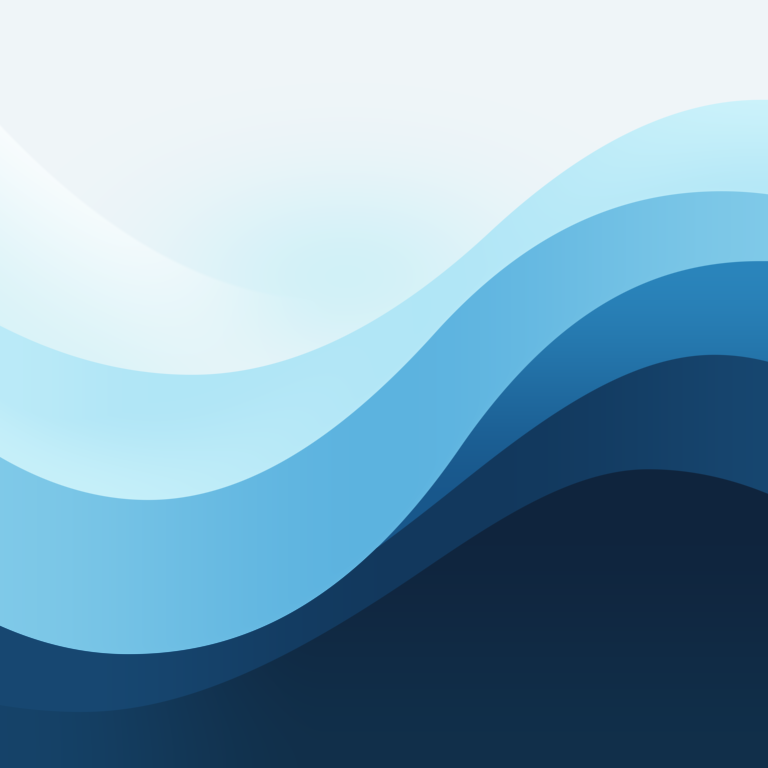
Write a three.js fragment shader that draws this background.

```glsl
// Layered flowing waves, from pale mist at the top down to dark navy.
// Each crest line joins smooth arcs through a trough, a steep middle and a
// crest; the bands are painted from back to front with soft gradients.

varying vec2 vUv;

const float EDGE_SOFT = 0.0011;
const float RIM_WIDTH = 0.003;
const float RIM_STRENGTH = 0.22;

// Per wave: trough.xy and crest.xy, middle.xy with slope, heights at both sides
const vec4 PALE_BENDS = vec4(0.250, 0.512, 0.990, 0.870);
const vec3 PALE_MID = vec3(0.638, 0.698, 0.93);
const vec2 PALE_ENDS = vec2(0.576, 0.870);
const vec4 AZURE_BENDS = vec4(0.193, 0.349, 0.940, 0.751);
const vec3 AZURE_MID = vec3(0.566, 0.566, 1.11);
const vec2 AZURE_ENDS = vec2(0.405, 0.747);
const vec4 DEEP_BENDS = vec4(0.167, 0.148, 0.990, 0.660);
const vec3 DEEP_MID = vec3(0.599, 0.417, 1.45);
const vec2 DEEP_ENDS = vec2(0.185, 0.660);
const vec4 NAVY_BENDS = vec4(0.167, 0.148, 0.930, 0.538);
const vec3 NAVY_MID = vec3(0.599, 0.370, 0.80);
const vec2 NAVY_ENDS = vec2(0.200, 0.529);
const vec4 INK_BENDS = vec4(0.107, 0.073, 0.844, 0.389);
const vec3 INK_MID = vec3(0.547, 0.255, 0.68);
const vec2 INK_ENDS = vec2(0.082, 0.357);

const vec3 SKY = vec3(0.938, 0.960, 0.973);
const vec3 SKY_GLOW = vec3(0.820, 0.945, 0.970);
const vec3 MIST_WHITE = vec3(0.990, 0.993, 0.995);
const vec3 MIST_CYAN = vec3(0.850, 0.950, 0.970);
const vec3 PALE = vec3(0.692, 0.900, 0.965);
const vec3 PALE_LIGHT = vec3(0.800, 0.950, 0.982);
const vec3 AZURE = vec3(0.360, 0.700, 0.875);
const vec3 AZURE_LIGHT = vec3(0.500, 0.790, 0.910);
const vec3 DEEP_TOP = vec3(0.165, 0.520, 0.735);
const vec3 DEEP_LOW = vec3(0.095, 0.340, 0.545);
const vec3 NAVY = vec3(0.070, 0.220, 0.365);
const vec3 NAVY_LIGHT = vec3(0.090, 0.280, 0.445);
const vec3 INK = vec3(0.060, 0.142, 0.240);
const vec3 INK_LOW = vec3(0.065, 0.185, 0.290);
const vec3 INK_LEFT = vec3(0.082, 0.260, 0.410);

// Cubic from a level turning point to a node with the given slope
float arc(float x, vec2 turn, vec3 node) {
  float w = node.x - turn.x;
  float t = (x - turn.x) / w;
  return turn.y + t * t * ((node.y - turn.y) * (3.0 - 2.0 * t) + node.z * w * (t - 1.0));
}

// Parabola from a turning point out to the side of the canvas
float tail(float x, vec2 turn, vec2 side) {
  float t = (x - turn.x) / (side.x - turn.x);
  return mix(turn.y, side.y, t * t);
}

float waveHeight(float x, vec4 bends, vec3 mid, vec2 ends) {
  if (x < bends.x) return tail(x, bends.xy, vec2(0.0, ends.x));
  if (x < mid.x) return arc(x, bends.xy, mid);
  if (x < bends.z) return arc(x, bends.zw, mid);
  return tail(x, bends.zw, vec2(1.0, ends.y));
}

// Approximate distance below the wave line, positive inside
float waveDepth(vec2 p, vec4 bends, vec3 mid, vec2 ends) {
  float h = waveHeight(p.x, bends, mid, ends);
  float slope = (waveHeight(p.x + 0.001, bends, mid, ends) - h) / 0.001;
  return (h - p.y) / sqrt(1.0 + slope * slope);
}

float cover(float depth) {
  return smoothstep(-EDGE_SOFT, EDGE_SOFT, depth);
}

// Faint light that hugs the outside of an edge
float rim(float depth) {
  return RIM_STRENGTH * exp(-abs(depth) / RIM_WIDTH);
}

vec3 skyColor(vec2 p) {
  vec2 q = (p - vec2(0.45, 0.64)) / vec2(0.23, 0.13);
  vec3 sky = mix(SKY, SKY_GLOW, exp(-dot(q, q)));
  // White mist with a crisp left edge that dissolves to the right
  float r = max(1.0 - p.x / 0.43, 0.0);
  float below = 0.609 + 0.228 * r * r - p.y;
  vec3 mist = mix(MIST_WHITE, MIST_CYAN, smoothstep(-0.08, 0.29, below + 0.25 * p.x));
  float fade = 1.0 - smoothstep(0.12, 0.44, p.x);
  return mix(sky, mist, fade * smoothstep(-0.003, 0.003, below));
}

void main() {
  vec2 p = vUv;
  float pale = waveDepth(p, PALE_BENDS, PALE_MID, PALE_ENDS);
  float azure = waveDepth(p, AZURE_BENDS, AZURE_MID, AZURE_ENDS);
  float deep = waveDepth(p, DEEP_BENDS, DEEP_MID, DEEP_ENDS);
  float navy = min(waveDepth(p, NAVY_BENDS, NAVY_MID, NAVY_ENDS), deep);
  float ink = waveDepth(p, INK_BENDS, INK_MID, INK_ENDS);

  // Pale band: lighter at the right, and low down at the left
  float paleLight = max(smoothstep(0.55, 1.0, p.x) * smoothstep(0.16, -0.02, pale),
                        0.75 * smoothstep(0.13, 0.0, -azure) * smoothstep(0.55, 0.1, p.x));
  paleLight = max(paleLight, 0.35 * smoothstep(0.2, 0.0, p.x));
  vec3 paleColor = mix(PALE, PALE_LIGHT, paleLight);
  vec3 azureColor = mix(AZURE, AZURE_LIGHT, smoothstep(0.0, 0.55, abs(p.x - 0.5)));
  vec3 deepColor = mix(DEEP_LOW, DEEP_TOP, smoothstep(0.34, 0.67, p.y));
  vec3 navyColor = mix(NAVY, NAVY_LIGHT, smoothstep(0.05, 0.5, abs(p.x - 0.58)));
  vec3 inkColor = mix(INK, INK_LOW, smoothstep(0.32, 0.0, p.y));
  inkColor = mix(inkColor, INK_LEFT, smoothstep(0.42, 0.0, p.x));

  vec3 color = mix(skyColor(p), paleColor, cover(pale));
  color = mix(color, PALE_LIGHT, rim(azure));
  color = mix(color, azureColor, cover(azure));
  color = mix(color, AZURE_LIGHT, rim(deep));
  color = mix(color, deepColor, cover(deep));
  color = mix(color, navyColor, cover(navy));
  color = mix(color, inkColor, cover(ink));
  gl_FragColor = vec4(color, 1.0);
}
```
